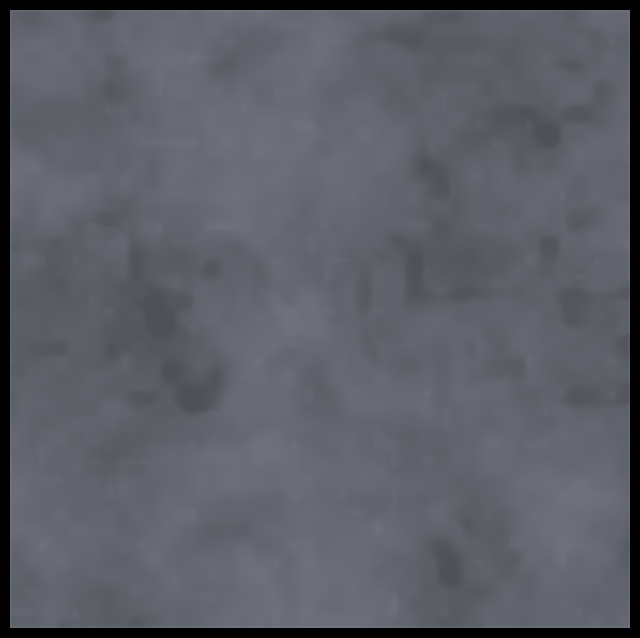
Reproduce this texture procedurally as a WebGL 2 fragment shader.

```glsl
#version 300 es
precision highp float;
// Weathered blue-grey slate in a narrow black frame.
// Layered value noise forms soft clouds; finer noise adds dark pits,
// gathered in the darker clouds, and a few pale flecks.

uniform vec2 u_resolution;
out vec4 fragColor;

float hash(vec2 cell) {
    vec3 q = fract(vec3(cell.xyx) * 0.1031);
    q += dot(q, q.yzx + 33.33);
    return fract((q.x + q.y) * q.z);
}

float valueNoise(vec2 p) {
    vec2 cell = floor(p);
    vec2 f = fract(p);
    f = f * f * (3.0 - 2.0 * f);
    float low = mix(hash(cell), hash(cell + vec2(1.0, 0.0)), f.x);
    float high = mix(hash(cell + vec2(0.0, 1.0)), hash(cell + 1.0), f.x);
    return mix(low, high, f.y);
}

// Noise centred on zero
float grain(vec2 p, float frequency, float seed) {
    return valueNoise(p * frequency + seed) - 0.5;
}

void main() {
    float unit = min(u_resolution.x, u_resolution.y);
    vec2 p = gl_FragCoord.xy / unit;
    vec2 size = u_resolution / unit;

    // Broad clouds, bent a little so that they do not follow the grid
    vec2 bend = vec2(grain(p, 9.0, 17.3), grain(p, 9.0, 41.7)) * 0.06;
    vec2 q = p + bend;
    float cloud = 0.55 * grain(q, 4.2, 3.1) + 0.50 * grain(q, 9.5, 29.4);
    cloud += 0.12 * (p.x / size.x - 0.5);

    // Middle and fine mottling
    float tone = 0.63 + cloud;
    tone += 0.32 * grain(q, 20.0, 57.2);
    tone += 0.20 * grain(p, 42.0, 71.9);

    // Dark pits inside the darker clouds
    float pit = smoothstep(0.10, 0.42, grain(p + bend * 0.4, 25.0, 88.6));
    tone -= 0.38 * pit * smoothstep(0.12, -0.16, cloud);

    // Sparse pale flecks
    tone += 0.16 * smoothstep(0.28, 0.48, grain(p, 38.0, 113.5));

    vec3 darkSlate = vec3(0.305, 0.322, 0.340);
    vec3 paleSlate = vec3(0.422, 0.434, 0.478);
    vec3 colour = mix(darkSlate, paleSlate, clamp(tone, 0.0, 1.08));

    // Black frame with a thin pale rim on its inner side
    vec2 toEdge = min(p, size - p);
    float inside = min(toEdge.x, toEdge.y) - 0.0156;
    colour += 0.03 * (1.0 - smoothstep(0.001, 0.004, inside));
    colour *= smoothstep(-0.5, 0.5, inside * unit);

    fragColor = vec4(colour, 1.0);
}
```
